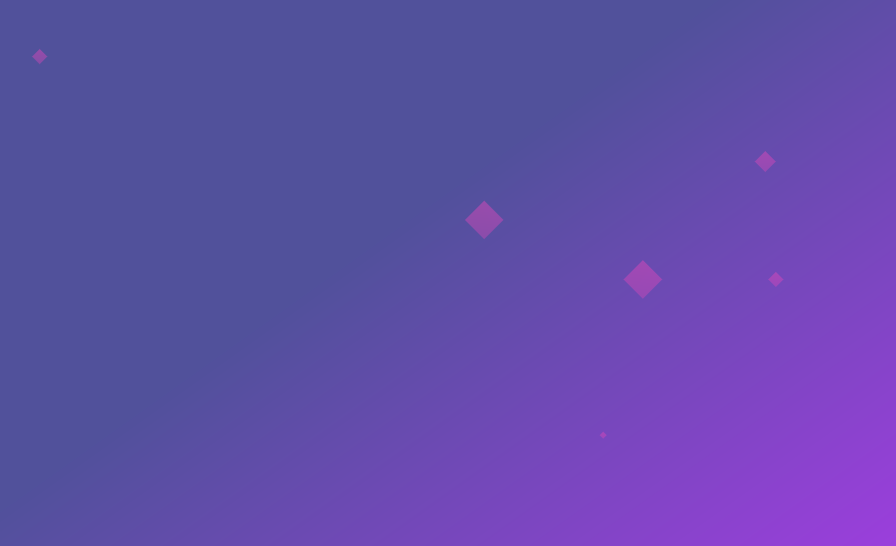
This background is drawn by a Shadertoy shader. Its source:

```glsl
// A flat indigo field that turns to violet along a slanted linear gradient,
// with a few translucent pink diamonds scattered over it. Each diamond is an
// L1 distance function, blended with an opacity that fades toward its foot.

const vec3 INDIGO = vec3(0.318, 0.316, 0.609);
const vec3 VIOLET = vec3(0.608, 0.245, 0.862);
const vec3 PINK = vec3(0.863, 0.280, 0.725);

// Diamonds: centre x, centre y, half diagonal, in canvas heights
const vec3 DIAMONDS[6] = vec3[6](
    vec3(0.0726, 0.8964, 0.0139),
    vec3(1.4017, 0.7041, 0.0192),
    vec3(0.8868, 0.5972, 0.0353),
    vec3(1.1774, 0.4882, 0.0353),
    vec3(1.4209, 0.4882, 0.0139),
    vec3(1.1047, 0.2030, 0.0064)
);

float diamondDistance(vec2 p, float halfDiagonal) {
    return (abs(p.x) + abs(p.y) - halfDiagonal) * 0.7071;
}

// Flat first part, then a linear ramp toward the lower right corner
vec3 background(vec2 p, float aspect) {
    float angle = radians(144.5);
    vec2 direction = vec2(sin(angle), -cos(angle));
    float along = dot(vec2(p.x, 1.0 - p.y), direction);
    float t = along / dot(vec2(aspect, 1.0), direction);
    return mix(INDIGO, VIOLET, clamp((t - 0.43) / 0.57, 0.0, 1.0));
}

void mainImage(out vec4 fragColor, in vec2 fragCoord) {
    float pixel = 1.0 / iResolution.y;
    vec2 p = fragCoord * pixel;
    vec3 color = background(p, iResolution.x * pixel);

    // Translucent diamonds, stronger at the top
    for (int i = 0; i < 6; i++) {
        vec3 diamond = DIAMONDS[i];
        vec2 offset = p - diamond.xy;
        float coverage = clamp(0.5 - diamondDistance(offset, diamond.z) / pixel, 0.0, 1.0);
        float opacity = 0.44 + 0.06 * clamp(offset.y / diamond.z, -1.0, 1.0);
        color = mix(color, PINK, coverage * opacity);
    }

    fragColor = vec4(color, 1.0);
}
```
